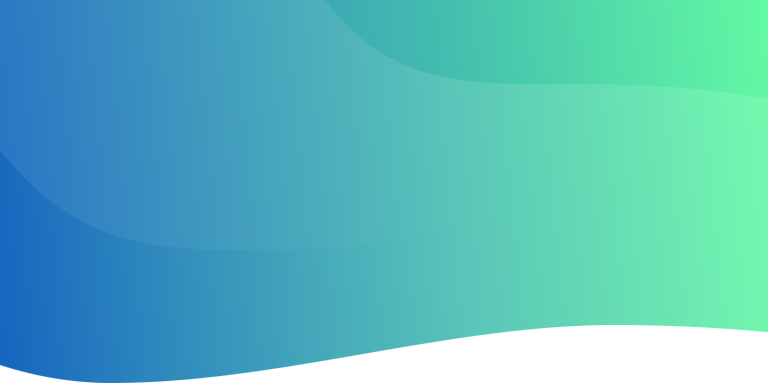
This background is drawn by a Shadertoy shader. Its source:

```glsl
// Blue-to-green gradient banner with soft translucent waves above a white curved base.

const vec3 BLUE  = vec3(0.085, 0.395, 0.75);
const vec3 GREEN = vec3(0.385, 0.98, 0.64);
const vec3 WHITE = vec3(1.0);

// One-sided curve: zero at "start", reaching "height" at "end".
float bend(float x, float start, float end, float height, float power) {
    return height * pow(max((x - start) / (end - start), 0.0), power);
}

// Anti-aliased mask that is 1 where the signed offset is positive.
float coverage(float offset) {
    return clamp(offset / max(fwidth(offset), 1e-5) + 0.5, 0.0, 1.0);
}

// White veil of the given opacity.
vec3 veil(vec3 color, float opacity) {
    return mix(color, WHITE, opacity);
}

// Lower edge of the left veil.
float leftWave(float x) {
    return 0.349 + bend(x, 0.34, 0.0, 0.26, 3.3)
                 + bend(x, 0.34, 0.495, 0.018, 2.0);
}

// Upper edge of the right veil.
float rightWave(float x) {
    return 0.78 + bend(x, 0.77, 0.423, 0.22, 4.1)
                - bend(x, 0.77, 1.0, 0.038, 2.2);
}

// Top of the white base: a shallow trough rising to a broad crest.
float baseWave(float x) {
    return 0.0026 + bend(x, 0.145, 0.0, 0.0469, 2.0)
                  + 0.151 * smoothstep(0.145, 0.8, x)
                  - bend(x, 0.8, 1.0, 0.0186, 2.0);
}

void mainImage(out vec4 fragColor, in vec2 fragCoord) {
    vec2 uv = fragCoord / iResolution.xy;

    // Slightly tilted gradient
    float blend = clamp(0.95 * uv.x + 0.05 * uv.y, 0.0, 1.0);
    vec3 color = mix(BLUE, GREEN, blend);

    // Veils fading toward each other
    float leftFade  = 0.08 * clamp(1.0 - uv.x / 0.6, 0.0, 1.0);
    float rightFade = 0.12 * clamp(uv.x / 0.6, 0.0, 1.0);
    color = veil(color, leftFade * coverage(uv.y - leftWave(uv.x)));
    color = veil(color, rightFade * coverage(rightWave(uv.x) - uv.y));

    // White base
    color = veil(color, coverage(baseWave(uv.x) - uv.y));

    fragColor = vec4(color, 1.0);
}
```
